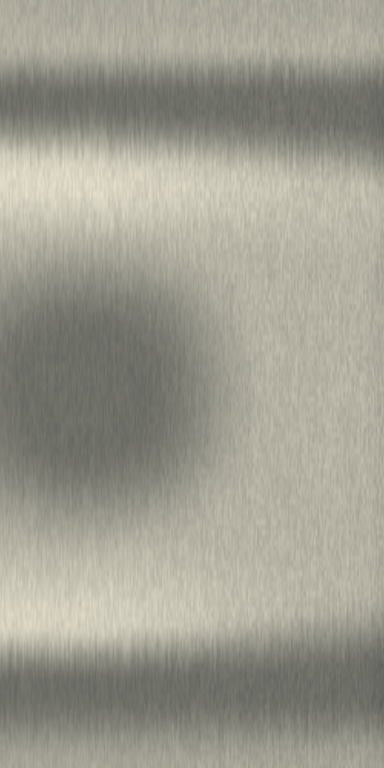
Give the GLSL for this texture, as a WebGL 1 fragment shader.

```glsl
precision highp float;
// Vertically brushed metal with two soft dark bands, warm highlights and a round shadow.

uniform vec2 u_resolution;

#define DARK_METAL vec3(0.425, 0.428, 0.400)
#define LIGHT_METAL vec3(0.865, 0.845, 0.772)
#define PLATEAU 0.64
#define SHADOW_CENTER vec2(0.22, 0.51)
#define SHADOW_RADIUS vec2(0.37, 0.17)
#define STREAK_SCALE vec2(250.0, 75.0)
#define GRAIN_SCALE vec2(210.0, 150.0)
#define STREAK_AMOUNT 0.15
#define GRAIN_AMOUNT 0.10

float hash(vec2 p) {
  vec3 q = fract(vec3(p.xyx) * 0.1031);
  q += dot(q, q.yzx + 33.33);
  return fract((q.x + q.y) * q.z);
}

float valueNoise(vec2 p) {
  vec2 cell = floor(p);
  vec2 f = fract(p);
  f = f * f * (3.0 - 2.0 * f);
  float low = mix(hash(cell), hash(cell + vec2(1.0, 0.0)), f.x);
  float high = mix(hash(cell + vec2(0.0, 1.0)), hash(cell + vec2(1.0, 1.0)), f.x);
  return mix(low, high, f.y);
}

float bell(float x, float center, float width) {
  float d = (x - center) / width;
  return exp(-d * d);
}

// Broad reflection level; p.y runs downward from the top edge.
float reflection(vec2 p) {
  float bend = p.x * p.x;
  float leftward = 1.0 - smoothstep(0.1, 1.0, p.x);

  // Highlights beside the bands, strongest on the left
  float level = PLATEAU;
  level += bell(p.y, 0.238 + 0.025 * bend, 0.055) * mix(0.10, 0.36, leftward);
  level += bell(p.y, 0.805 - 0.02 * bend, 0.065) * mix(0.0, 0.30, leftward);

  // Round shadow, slightly flattened at its sides
  vec2 q = abs((p - SHADOW_CENTER) / SHADOW_RADIUS);
  float radius = pow(pow(q.x, 2.3) + pow(q.y, 2.3), 1.0 / 2.3);
  float shadow = 1.0 - smoothstep(0.42, 1.35, radius);
  level *= 1.0 - 0.97 * shadow;

  // Upper and lower bands, curving inward at the right
  float upper = smoothstep(0.055, 0.125, p.y)
    * (1.0 - smoothstep(0.135 + 0.025 * bend, 0.215 + 0.04 * bend, p.y));
  float lower = smoothstep(0.815 - 0.05 * bend, 0.893 - 0.02 * bend, p.y)
    * (1.0 - smoothstep(0.905, 1.0, p.y) * 0.8);
  level *= (1.0 - 0.96 * upper) * (1.0 - 0.98 * lower);

  // Gentle falloff toward the top and right edges
  level -= 0.08 * (1.0 - smoothstep(0.0, 0.08, p.y));
  level -= 0.07 * smoothstep(0.94, 1.0, p.x);
  return level;
}

// Long brush streaks mixed with shorter flecks
float brushing(vec2 p) {
  float streak = valueNoise(p * STREAK_SCALE) - 0.5;
  float longStreak = valueNoise(p * vec2(180.0, 14.0) + 71.0) - 0.5;
  float fleck = valueNoise(p * GRAIN_SCALE + 137.0) - 0.5;
  float fleckGain = mix(0.7, 1.3, smoothstep(0.2, 0.8, p.x));
  return streak * STREAK_AMOUNT + longStreak * 0.06
    + fleck * GRAIN_AMOUNT * fleckGain;
}

void main() {
  vec2 p = gl_FragCoord.xy / u_resolution;
  p.y = 1.0 - p.y;

  // Streaks ripple the reflection edges as well as the surface tone
  float ripple = (valueNoise(p * vec2(200.0, 20.0) + 19.0) - 0.5) * 0.012;
  float level = reflection(p + vec2(0.0, ripple));
  level += brushing(p) * mix(0.65, 1.1, clamp(level, 0.0, 1.0));

  vec3 color = mix(DARK_METAL, LIGHT_METAL, clamp(level, -0.12, 1.1));
  gl_FragColor = vec4(color, 1.0);
}
```
